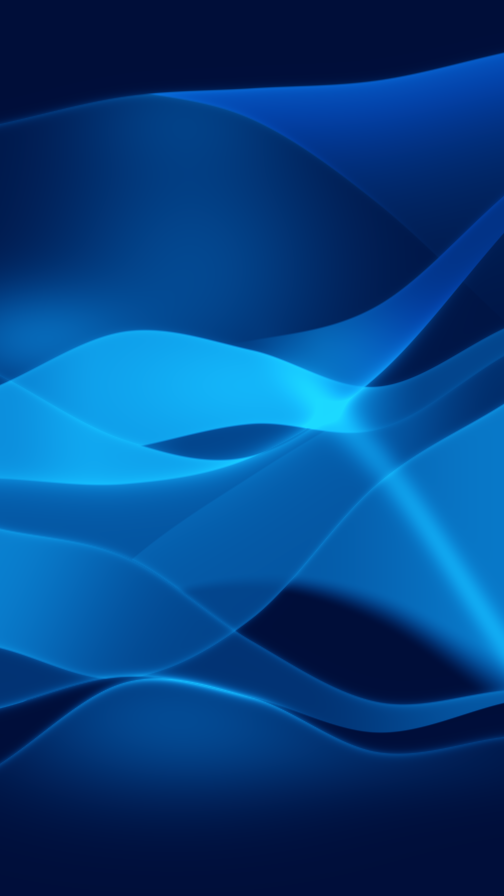
Reproduce this background procedurally as a Shadertoy shader.

```glsl
// Translucent blue silk sheets crossing on a dark ground.
// Each edge is a smooth curve y(x); sheets are layered as one light level,
// lit rims are added, and a blue ramp finally turns light into colour.

const float EDGE = 0.0016;       // half width of a smoothed edge
const float RIM = 0.0035;        // falloff of a thin lit rim
const float NIGHT = 0.055;       // light of the dark ground
const float BODY = 0.33;         // light of the middle sheet
const float FAN = 0.61;          // light of the bright fan
const float LENS = 0.27;         // light of the shaded fold in the fan
const vec3 RAMP_BASE = vec3(0.0, 0.0, 0.13);
const vec3 RAMP_LINEAR = vec3(0.0, 1.0, 1.78);
const vec3 RAMP_SQUARE = vec3(0.15, 0.0, -0.83);
const vec3 INDIGO = vec3(0.0, -0.02, 0.10);

// Catmull-Rom curve through five evenly spaced heights
float curve(float x, float a, float b, float c, float d, float e) {
    float k[7] = float[7](2.0 * a - b, a, b, c, d, e, 2.0 * e - d);
    float s = clamp(x, 0.0, 1.0) * 4.0;
    int i = min(int(s), 3);
    float t = s - float(i);
    float p = k[i], q = k[i + 1], r = k[i + 2], w = k[i + 3];
    return q + 0.5 * t * (r - p + t * (2.0 * p - 5.0 * q + 4.0 * r - w
             + t * (3.0 * (q - r) + w - p)));
}

float below(float y, float edge) { return smoothstep(-EDGE, EDGE, edge - y); }

float between(float y, float top, float bottom) {
    return below(y, top) * (1.0 - below(y, bottom));
}

float rim(float y, float edge, float width) { return exp(-abs(y - edge) / width); }

float blob(vec2 p, vec2 center, vec2 radius) {
    vec2 d = (p - center) / radius;
    return exp(-dot(d, d));
}

void mainImage(out vec4 fragColor, in vec2 fragCoord) {
    vec2 p = fragCoord / iResolution.xy;
    float x = p.x, y = p.y;

    // Edges, from top to bottom
    float crest = curve(x, 0.861, 0.892, 0.901, 0.910, 0.941);
    float fold  = curve(x, 0.922, 0.900, 0.867, 0.773, 0.642);
    float sweep = curve(x, 0.609, 0.609, 0.620, 0.659, 0.781);
    float fan   = curve(x, 0.570, 0.630, 0.609, 0.568, 0.633);
    float beam  = curve(x, 0.661, 0.674, 0.609, 0.486, 0.281);
    float inner = curve(x, 0.581, 0.508, 0.491, 0.581, 0.740);
    float band  = curve(x, 0.479, 0.499, 0.527, 0.521, 0.603);
    float blade = curve(x, 0.466, 0.460, 0.490, 0.581, 0.740);
    float crease = curve(x, 0.225, 0.370, 0.469, 0.551, 0.609);
    float rise  = curve(x, 0.277, 0.243, 0.310, 0.460, 0.549);
    float hollow = curve(x, 0.193, 0.320, 0.361, 0.342, 0.271);
    float fall  = curve(x, 0.410, 0.378, 0.284, 0.216, 0.229);
    float hem   = curve(x, 0.210, 0.245, 0.221, 0.182, 0.215);
    float wave  = curve(x, 0.147, 0.238, 0.221, 0.160, 0.177);

    // Upper sheet and its folded corner
    float upper = 0.08 + 0.20 * blob(p, vec2(0.38, 0.70), vec2(0.28, 0.16))
                + 0.28 * blob(p, vec2(0.06, 0.62), vec2(0.20, 0.06))
                + 0.11 * blob(p, vec2(0.36, 0.88), vec2(0.22, 0.07));
    float light = mix(NIGHT, upper, below(y, crest));
    float corner = between(y, crest, fold);
    light = mix(light, 0.07 + 0.28 * exp(-max(crest - y, 0.0) / 0.11), corner);
    light += 0.12 * rim(y, crest, RIM) * (1.0 - 0.6 * x);
    light += 0.07 * rim(y, fold, RIM) * below(y, crest) * smoothstep(1.0, 0.4, x);

    // Sweep rising to the right
    float sweepMask = between(y, sweep, blade) * smoothstep(0.40, 0.65, x);
    light = mix(light, 0.21 + 0.23 * blob(p, vec2(0.66, 0.59), vec2(0.2, 0.08)), sweepMask);
    light += 0.06 * rim(y, sweep, RIM) * smoothstep(0.6, 0.9, x);

    // Middle sheet with a faint crease
    float body = mix(BODY, 0.15, smoothstep(0.72, 1.0, x));
    body += 0.05 * below(y, crease) * exp(-max(crease - y, 0.0) / 0.08);
    body += 0.10 * exp(-max(blade - y, 0.0) / 0.025) * smoothstep(0.8, 0.4, x);
    light = mix(light, body, below(y, min(fan, max(blade, band))));

    // Bright fan, its shaded lens and the ribbon it becomes
    float fanLight = FAN - 0.10 * smoothstep(0.2, 0.0, x) * below(y, fan)
                   + 0.10 * blob(p, vec2(0.50, 0.57), vec2(0.25, 0.06));
    fanLight = mix(fanLight, 0.27, smoothstep(0.60, 0.85, x));
    fanLight += 0.05 * below(y, inner) * smoothstep(0.4, 0.1, x);
    light = mix(light, fanLight, between(y, fan, min(blade, band)));
    light = mix(light, LENS + 0.15 * smoothstep(0.38, 0.22, x), between(y, band, inner));
    light += 0.07 * rim(y, fan, RIM) + 0.05 * rim(y, band, RIM) * smoothstep(0.2, 0.5, x);
    light += 0.08 * rim(y, inner, RIM) * smoothstep(0.55, 0.4, x);

    // Right sheet and the dark hollow under it
    light = mix(light, 0.36 + 0.11 * smoothstep(0.6, 1.0, x), below(y, rise) * smoothstep(0.4, 0.6, x));
    light += 0.20 * exp(-pow((y - beam) / 0.028, 2.0)) * smoothstep(0.48, 0.68, x);
    float depth = smoothstep(0.0, mix(0.004, 0.07, x * x), hollow - y);
    light = mix(light, NIGHT, depth * mix(0.25, 1.0, below(y, rise)));

    // Lower ribbon and left sheet
    float ribbon = 0.20 + 0.14 * smoothstep(0.6, 1.0, x);
    light = mix(light, ribbon, between(y, fall, hem));
    float left = mix(0.50, 0.27, smoothstep(0.0, 0.45, x + 0.8 * max(fall - y, 0.0)));
    light = mix(light, left, between(y, fall, rise));
    light += 0.13 * rim(y, fall, RIM) + 0.12 * rim(y, rise, RIM);

    // Bottom wave fading into the dark
    light = mix(light, NIGHT, below(y, hem));
    float swell = NIGHT + 0.23 * blob(p, vec2(0.34, 0.20), vec2(0.34, 0.09))
                + 0.06 * blob(p, vec2(0.8, 0.16), vec2(0.35, 0.05));
    light = mix(light, swell, below(y, wave));
    light += 0.20 * rim(y, hem, RIM) * smoothstep(0.5, 0.2, abs(x - 0.2));
    light += (0.14 + 0.22 * blob(p, vec2(0.38, 0.22), vec2(0.25, 0.2))) * rim(y, wave, RIM);

    // Long glowing blade
    float shine = 0.10 + 0.18 * blob(p, vec2(0.66, 0.54), vec2(0.25, 0.12));
    light += shine * rim(y, blade, 0.009) * smoothstep(1.05, 0.75, x);

    light = clamp(light, 0.0, 0.85);
    vec3 color = RAMP_BASE + light * (RAMP_LINEAR + light * RAMP_SQUARE);
    color += INDIGO * max(corner, sweepMask * smoothstep(0.6, 0.9, x)) * smoothstep(0.1, 0.3, light);
    fragColor = vec4(color, 1.0);
}
```
